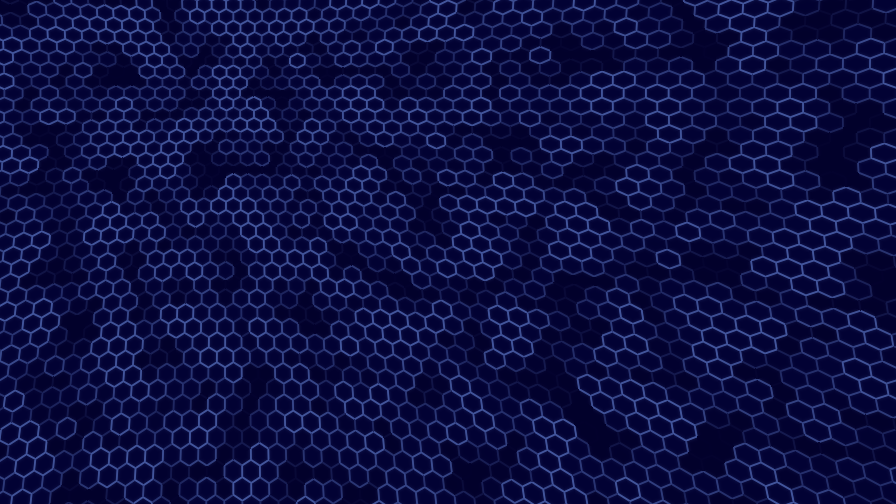
Reproduce this background procedurally as a WebGL 1 fragment shader.

```glsl
precision highp float;
// Navy honeycomb of thin blue outlines, stretched radially from a dense focus.
// A logarithmic radius warps the plane, then each hexagon gets its own glow
// from layered sines and a hash; shared edges take the brighter neighbour.

uniform vec2 u_resolution;

// Lengths are in canvas heights.
const vec2 FOCUS = vec2(0.463, 0.815);  // where the cells are smallest
const vec2 SQUASH = vec2(1.0, 0.88);    // flattens the cells vertically
const float CELL_SIZE = 0.0266;         // cell width at the focus
const float GROWTH = 0.022;             // cell widening per unit of radius
const float LINE_HALF = 0.0020;
const float HALO_SIZE = 0.0050;
const float HALO_GAIN = 0.17;
const float PATCH_SCALE = 0.52;         // frequency of the dim patches
const float PATCH_GAIN = 0.85;
const float CELL_VARIATION = 3.4;       // random change from cell to cell

const vec3 DARK = vec3(0.008, 0.002, 0.170);
const vec3 NAVY = vec3(0.009, 0.008, 0.203);
const vec3 LINE = vec3(0.260, 0.335, 0.610);

const float ROW = 0.8660254;            // row spacing for unit-width cells
const float SECTOR = 1.0471976;         // sixth of a turn

float hash(vec2 p) {
  vec3 h = fract(vec3(p.xyx) * 0.1031);
  h += dot(h, h.yzx + 33.33);
  return fract((h.x + h.y) * h.z);
}

// Centre of the hexagon holding q, from two interleaved rectangular lattices.
vec2 hexCentre(vec2 q) {
  vec2 pitch = vec2(1.0, 2.0 * ROW);
  vec2 a = floor(q / pitch + 0.5) * pitch;
  vec2 b = (floor(q / pitch) + 0.5) * pitch;
  vec2 da = q - a, db = q - b;
  return dot(da, da) < dot(db, db) ? a : b;
}

// Brightness of one cell: small patches plus individual variation.
float cellGlow(vec2 centre) {
  vec2 id = floor(centre * vec2(2.0, 1.0 / ROW) + 0.5);
  vec2 w = centre * PATCH_SCALE + 2.0;
  float patches = 0.0;
  for (int i = 0; i < 5; i++) {
    w = mat2(0.74, 0.67, -0.67, 0.74) * w * 1.22 + 1.9;
    patches += sin(w.x + 1.6 * sin(w.y));
  }
  float variation = CELL_VARIATION * (hash(id + 200.0) - 0.5);
  return smoothstep(-3.0, 2.9, PATCH_GAIN * patches + variation);
}

void main() {
  vec2 p = gl_FragCoord.xy / u_resolution.y;
  float pixel = 1.0 / u_resolution.y;

  // Radial warp into unit-width cell space.
  vec2 rel = (p - FOCUS) / SQUASH;
  float radius = max(length(rel), 0.0001);
  vec2 radial = rel / radius;
  float cellRadius = log(1.0 + GROWTH * radius / CELL_SIZE) / GROWTH;
  vec2 q = radial * cellRadius;

  // Cell, its nearest edge and the neighbour across it.
  vec2 centre = hexCentre(q);
  vec2 local = q - centre;
  float angle = floor(atan(local.y, local.x) / SECTOR + 0.5) * SECTOR;
  vec2 normal = vec2(cos(angle), sin(angle));

  // Edge distance brought back to canvas units by the warp's gradient.
  vec2 tangent = vec2(-radial.y, radial.x);
  vec2 slope = radial * dot(normal, radial) / (CELL_SIZE + GROWTH * radius)
             + tangent * dot(normal, tangent) * cellRadius / radius;
  float edge = (0.5 - dot(local, normal)) / length(slope / SQUASH);

  float own = cellGlow(centre);
  float shared = max(own, cellGlow(centre + normal));

  // Faint fill, crisp outline and soft halo.
  float line = 1.0 - smoothstep(LINE_HALF - 0.7 * pixel,
                                LINE_HALF + 0.7 * pixel, edge);
  float halo = HALO_GAIN * exp(-edge * edge / (HALO_SIZE * HALO_SIZE));
  vec3 color = mix(DARK, NAVY, smoothstep(0.1, 0.5, own));
  color = mix(color, LINE, shared * max(line, halo));
  gl_FragColor = vec4(color, 1.0);
}
```
